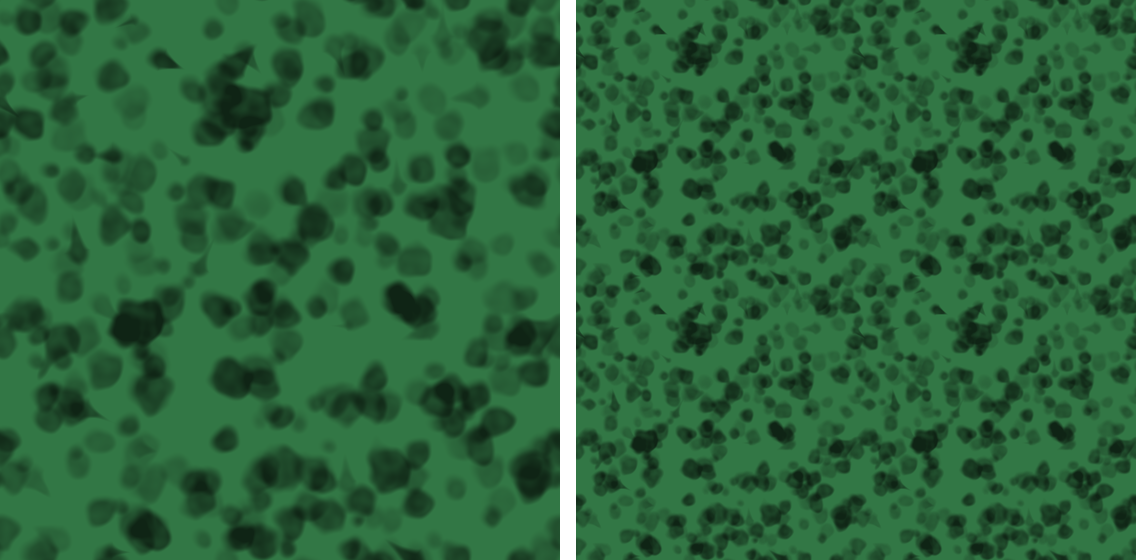
Left: one tile. Right: repeated 2 by 2.
A WebGL 1 fragment shader for this texture:

```glsl
precision highp float;

uniform vec2 u_resolution;

vec4 hash4(vec2 p) {
  vec4 q = fract(p.xyxy * vec4(0.1031, 0.1030, 0.0973, 0.1099));
  q += dot(q, q.wzxy + 33.33);
  return fract((q.xxyz + q.yzzw) * q.zywx);
}

float cornerSlope(vec2 corner, vec2 offset, float period, float seed) {
  float angle = 6.2832 * hash4(mod(corner, period) + seed).x;
  return dot(vec2(cos(angle), sin(angle)), offset);
}

// Gradient noise that wraps after a whole number of cells
float noise(vec2 uv, float period, float seed) {
  vec2 p = uv * period;
  vec2 i = floor(p);
  vec2 f = p - i;
  vec2 u = f * f * f * (f * (f * 6.0 - 15.0) + 10.0);
  vec2 e = vec2(1.0, 0.0);
  float low = mix(cornerSlope(i, f, period, seed),
                  cornerSlope(i + e, f - e, period, seed), u.x);
  float high = mix(cornerSlope(i + e.yx, f - e.yx, period, seed),
                   cornerSlope(i + e, f - e, period, seed), 0.0);
  high = mix(cornerSlope(i + e.yx, f - e.yx, period, seed),
             cornerSlope(i + e.xx, f - e.xx, period, seed), u.x);
  return mix(low, high, u.y);
}

// Light passing through one layer of scattered translucent grains
float grains(vec2 uv, float cells, vec2 radii, vec2 opacities, float presence, float seed) {
  float wobble = noise(uv, 26.0, seed + 5.0);
  float mottle = noise(uv, 44.0, seed + 9.0);
  vec2 home = floor(uv * cells);
  float light = 1.0;
  for (int y = -1; y <= 1; y++) {
    for (int x = -1; x <= 1; x++) {
      vec2 cell = home + vec2(x, y);
      vec2 id = mod(cell, cells) + seed;
      vec4 place = hash4(id);
      vec4 form = hash4(id + 57.0);
      vec2 center = (cell + place.xy) / cells;
      float crowding = presence + 0.5 * noise(center, 4.0, 3.0);
      float present = step(form.x, crowding);

      // Turn, stretch and sometimes draw one end out into a tail
      float angle = 6.2832 * form.y;
      vec2 axis = vec2(cos(angle), sin(angle));
      vec2 delta = uv - center;
      vec2 q = vec2(dot(delta, axis), dot(delta, vec2(-axis.y, axis.x)));
      float tail = 1.2 * smoothstep(0.78, 1.0, form.z);
      float radius = mix(radii.x, radii.y, place.z) * (1.0 - 0.3 * tail);
      float along = max(q.x, 0.0) / radius;
      q.y *= 1.1 + tail * along;
      q.x /= q.x > 0.0 ? 1.0 + tail : 1.05;

      // One side of each grain is blurrier than the other
      float side = clamp(dot(delta, vec2(-0.7, 0.7)) / radius, -1.0, 1.0);
      float blur = 0.009 + 0.003 * side;
      float dist = length(q) - radius * (1.0 + 0.45 * wobble);
      float cover = smoothstep(blur, -blur, dist);
      float opacity = mix(opacities.x, opacities.y, place.w) * (1.0 + 0.35 * mottle);
      light *= 1.0 - present * cover * opacity;
    }
  }
  return light;
}

void main() {
  vec2 uv = gl_FragCoord.xy / u_resolution;
  vec3 green = vec3(0.197, 0.468, 0.270);

  float light = grains(uv, 14.0, vec2(0.020, 0.032), vec2(0.12, 0.50), 0.70, 11.0);
  light *= grains(uv, 11.0, vec2(0.022, 0.033), vec2(0.10, 0.52), 0.74, 131.0);
  light *= grains(uv, 16.0, vec2(0.010, 0.019), vec2(0.15, 0.45), 0.38, 251.0);
  light *= grains(uv, 5.0, vec2(0.034, 0.047), vec2(0.32, 0.58), 0.60, 371.0);

  gl_FragColor = vec4(green * max(light, 0.30), 1.0);
}
```
